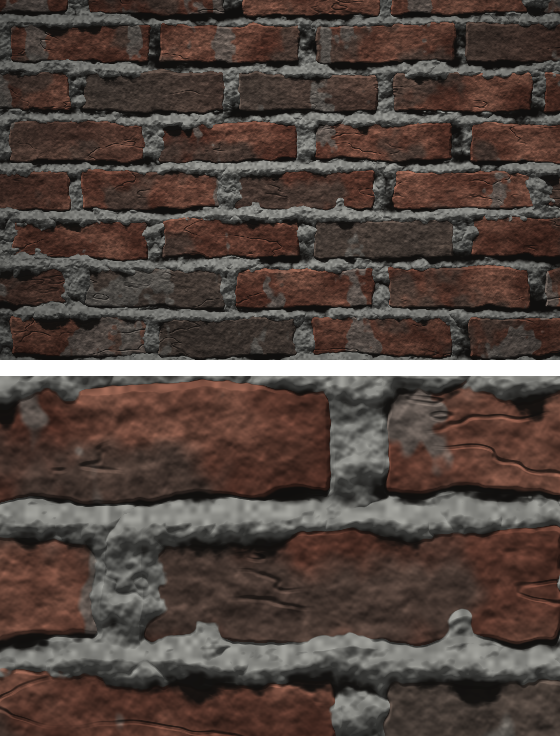
Top, the full canvas; bottom, a detail of the centre.
Reproduce this texture procedurally as a Shadertoy shader.

```glsl
const float ROWS = 7.38;                    // courses up the canvas
const float PITCH = 3.15;                   // brick spacing, in course heights
const vec2 BRICK_HALF = vec2(1.43, 0.41);   // half brick, in course heights
const float BRICK_HEIGHT = 0.62;
const float MORTAR_HEIGHT = 0.27;
const float EDGE_WEAR = 0.16;
const float SHADOW_SLOPE = 1.9;
const float LIGHT_STEP = 0.025;
const float RELIEF = 0.19;                  // strength of the slope shading
const vec2 LIGHT_DIR = vec2(-0.2, 0.98);
const vec3 RED_DARK = vec3(0.30, 0.18, 0.145);
const vec3 RED_LIGHT = vec3(0.50, 0.34, 0.28);
const vec3 BRICK_GREY = vec3(0.27, 0.255, 0.235);
const vec3 STAIN = vec3(0.42, 0.41, 0.39);
const vec3 MORTAR = vec3(0.42, 0.42, 0.405);
const vec3 SOOT = vec3(0.06, 0.055, 0.05);

float hash(vec2 p) {
    return fract(sin(dot(p, vec2(127.1, 311.7))) * 43758.5453);
}

float noise(vec2 p) {
    vec2 i = floor(p), f = fract(p);
    f = f * f * (3.0 - 2.0 * f);
    return mix(mix(hash(i), hash(i + vec2(1, 0)), f.x),
               mix(hash(i + vec2(0, 1)), hash(i + vec2(1, 1)), f.x), f.y);
}

float fbm(vec2 p) {
    float sum = 0.0, amp = 0.5;
    for (int i = 0; i < 4; i++) {
        sum += amp * noise(p);
        p = mat2(1.6, 1.2, -1.2, 1.6) * p + 3.7;
        amp *= 0.5;
    }
    return sum / 0.9375;
}

// Running bond: every other course is shifted by half a brick
vec2 brickId(vec2 q) {
    float row = floor(q.y);
    return vec2(floor(q.x / PITCH + 0.5 * mod(row, 2.0)), row);
}

// Signed distance to the worn brick of this cell
float brickDistance(vec2 q, vec2 id) {
    vec2 center = vec2((id.x + 0.5 - 0.5 * mod(id.y, 2.0)) * PITCH, id.y + 0.5);
    vec2 jitter = vec2(hash(id + 4.1), hash(id + 8.3)) - 0.5;
    vec2 a = abs(q - center - jitter * vec2(0.14, 0.05)) - BRICK_HALF + 0.07;
    float d = length(max(a, 0.0)) + min(max(a.x, a.y), 0.0) - 0.07;
    return d + EDGE_WEAR * (fbm(q * 2.7 + 17.0) - 0.5);
}

// Short wandering cracks, only in some places
float cracks(vec2 q) {
    float line = abs(fbm(q * vec2(0.9, 2.6) + 31.0) - 0.5);
    return smoothstep(0.02, 0.0, line) * smoothstep(0.55, 0.8, noise(q * 1.4 + 5.0));
}

// x: surface height, y: mortar coverage
vec2 surface(vec2 q) {
    float d = brickDistance(q, brickId(q));
    float rough = fbm(q * vec2(6.0, 8.0));
    float brick = BRICK_HEIGHT * smoothstep(0.03, -0.06, d)
                + 0.2 * (rough - 0.5) + 0.14 * (noise(q * vec2(1.4, 2.2) + 3.0) - 0.5)
                - 0.06 * cracks(q);

    // Bed joint: sunk under the upper brick, squeezed out over the lower one
    float s = fract(q.y + 0.5) - 0.5;
    float inBed = smoothstep(0.3, 0.12, abs(s));
    float under = smoothstep(-0.09, 0.10, s);
    float bed = inBed * mix(0.22, -0.2, under);
    float falloff = mix(2.6, mix(1.7, 4.5, under), inBed);

    // Uneven filling: starved gaps, puffy lumps and thick smears
    float filling = 0.42 * (smoothstep(0.25, 0.75, noise(q * vec2(0.9, 1.1) + 61.0)) - 0.5);
    float smear = 0.34 * smoothstep(0.55, 0.85, noise(q * vec2(0.8, 1.2) + 51.0));
    float lumps = 0.75 * abs(2.0 * fbm(q * 2.3 + 9.0) - 1.0) + 0.5 * (fbm(q * 4.2 + 29.0) - 0.5);
    float mortar = MORTAR_HEIGHT + bed + filling + smear + lumps
                 + 0.12 * (rough - 0.5) - falloff * max(-d, 0.0);
    return vec2(max(brick, mortar), smoothstep(-0.03, 0.03, mortar - brick));
}

vec3 brickColor(vec2 q, vec2 id, float across) {
    float tone = hash(id + 2.7);
    float patches = fbm(q * vec2(1.3, 1.7) + 23.0);
    vec3 col = mix(RED_DARK, RED_LIGHT, smoothstep(0.2, 0.8, patches + 0.25 * (tone - 0.5)));
    float grey = smoothstep(0.72, 0.88, hash(id + 6.9) + 0.25 * (0.5 - across));
    grey = max(grey, 0.75 * smoothstep(0.52, 0.68, fbm(q * 1.2 + 77.0)));
    col = mix(col, BRICK_GREY, 0.8 * grey);
    float stain = fbm(q * vec2(1.5, 0.6) + 40.0) + 0.12 * (noise(q * 9.0) - 0.5);
    return mix(col, STAIN, 0.75 * smoothstep(0.62, 0.67, stain));
}

void mainImage(out vec4 fragColor, in vec2 fragCoord) {
    vec2 uv = fragCoord / iResolution.xy;
    vec2 q = fragCoord / iResolution.y * ROWS;
    q += 0.1 * (vec2(noise(q * 0.7), noise(q * 0.7 + 13.0)) - 0.5);

    vec2 here = surface(q);
    vec3 col = mix(brickColor(q, brickId(q), uv.x), MORTAR, here.y);
    col *= 0.82 + 0.36 * noise(q * 21.0);

    // Grazing light from above
    float slope = (here.x - surface(q + LIGHT_DIR * LIGHT_STEP).x) / LIGHT_STEP;
    float light = 0.85 + RELIEF * clamp(slope, -2.0, 2.0);

    // Cast shadows and dark hollows
    float blocked = 0.0;
    for (int i = 1; i <= 4; i++) {
        float reach = 0.055 * float(i);
        blocked = max(blocked, surface(q + LIGHT_DIR * reach).x - here.x - reach * SHADOW_SLOPE);
    }
    float shade = 1.0 - 0.92 * smoothstep(0.0, 0.18, blocked);
    shade *= smoothstep(0.04, 0.46, here.x) * (1.0 - 0.4 * cracks(q) * (1.0 - here.y));

    vec2 fromCenter = uv - vec2(0.55, 0.52);
    float vignette = 1.06 - 0.8 * dot(fromCenter, fromCenter);
    col = mix(SOOT, col * light * vignette, shade);
    fragColor = vec4(clamp(col, 0.0, 1.0), 1.0);
}
```
